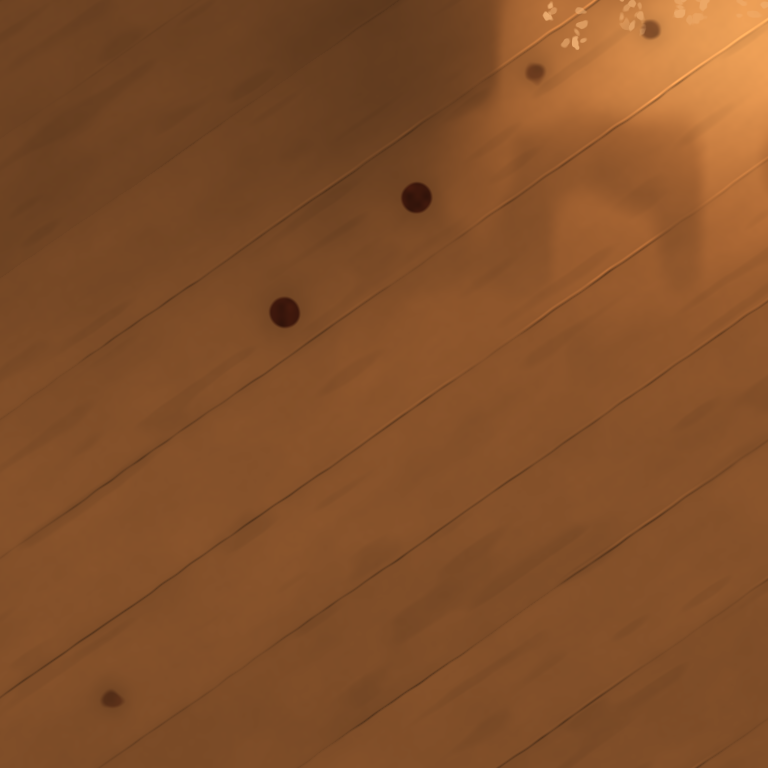
Give the GLSL for this texture, as a WebGL 2 fragment shader.

```glsl
#version 300 es
precision highp float;

uniform vec2 u_resolution;
out vec4 fragColor;

const vec3 WOOD = vec3(0.51, 0.31, 0.16);
const vec3 KNOT = vec3(0.17, 0.06, 0.03);
const vec3 PETAL = vec3(0.96, 0.72, 0.48);
const float SLOPE = 0.70;          // rise of the boards
const float BOARD_WIDTH = 0.1489;
const float SEAM_OFFSET = 0.4465;
const float SEAM_HALF = 0.0011;
const float GRAIN_DEPTH = 0.10;
const float MOTTLE_DEPTH = 0.06;
const vec2 LAMP = vec2(0.98, 0.96);
const vec2 LAMP_SPREAD = vec2(0.31, 0.22);
const int KNOTS = 5;
const int CLUSTERS = 4;
const int PETALS = 11;

float hash(vec2 p) {
    vec3 q = fract(p.xyx * vec3(0.1031, 0.1030, 0.0973));
    q += dot(q, q.yzx + 33.33);
    return fract((q.x + q.y) * q.z);
}

float noise(vec2 p) {
    vec2 cell = floor(p), f = fract(p);
    f = f * f * (3.0 - 2.0 * f);
    return mix(mix(hash(cell), hash(cell + vec2(1, 0)), f.x),
               mix(hash(cell + vec2(0, 1)), hash(cell + vec2(1, 1)), f.x), f.y);
}

float fbm(vec2 p) {
    float sum = 0.0, amp = 0.5;
    for (int i = 0; i < 4; i++) {
        sum += amp * noise(p);
        p = p * 2.03 + 17.3;
        amp *= 0.5;
    }
    return sum;
}

// Soft line of a given half width around zero
float line(float d, float halfWidth, float soft) {
    return 1.0 - smoothstep(halfWidth - soft, halfWidth + soft, abs(d));
}

// Lamp light falling from the upper right, broken by upright leaf shadows
float lampGlow(vec2 p) {
    vec2 q = (p - LAMP) / LAMP_SPREAD;
    float glow = exp(-dot(q, q));
    glow *= smoothstep(0.56, 0.7, p.x + 0.06 * (noise(p * 8.0) - 0.3));
    float edge = smoothstep(0.52, 0.68, p.x + 0.5 * (0.9 - p.y) * step(p.y, 0.9));
    glow += 0.15 * edge * smoothstep(0.3, 0.8, p.y);
    float leaves = smoothstep(0.5, 0.78, noise(p * vec2(15.0, 8.0) + 4.7));
    return glow * (1.0 - 0.6 * leaves * smoothstep(0.05, 0.3, length(p - LAMP)));
}

// Overall dimming toward the upper left and the bottom
float roomShade(vec2 p) {
    float shade = 1.03 - 0.17 * smoothstep(0.28, 0.75, p.y - 0.35 * p.x);
    shade -= 0.05 * smoothstep(0.3, 0.0, p.y);
    vec2 q = (p - vec2(0.5, 0.93)) / vec2(0.15, 0.2);
    return shade - 0.12 * exp(-dot(q, q));
}

// Pale petals in ragged clusters along the top edge
float petals(vec2 p, float soft) {
    float cover = 0.0;
    for (int c = 0; c < CLUSTERS; c++) {
        vec2 centre = vec2(0.735 + 0.08 * float(c), 0.968 + 0.012 * float(c));
        for (int i = 0; i < PETALS; i++) {
            vec2 id = vec2(float(i) + 3.0, float(c) * 11.0 + 5.0);
            vec2 jitter = vec2(hash(id), hash(id + 41.0)) - 0.5;
            vec2 d = p - centre - jitter * vec2(0.05, 0.05);
            float a = 6.283 * hash(id + 83.0);
            d = mat2(cos(a), sin(a), -sin(a), cos(a)) * d * vec2(1.0, 1.7);
            float r = mix(0.004, 0.009, hash(id + 19.0));
            r *= 0.6 + 0.8 * noise(p * 190.0);
            float strength = mix(0.35, 0.9, hash(id + 7.0)) * (1.0 - 0.15 * float(c));
            cover = max(cover, strength * (1.0 - smoothstep(r - soft, r + soft, length(d))));
        }
    }
    return cover;
}

void main() {
    vec2 p = gl_FragCoord.xy / u_resolution.y;
    float pixel = 1.0 / u_resolution.y;
    float soft = max(0.0016, pixel);

    // Board frame: along the planks and across them
    float along = dot(p, normalize(vec2(1.0, SLOPE)));
    float across = dot(vec2(p.x, 1.0 - p.y), normalize(vec2(SLOPE, 1.0)));
    across += 0.003 * (noise(vec2(along * 7.0, 2.0)) - 0.5);
    across += 0.0014 * (noise(vec2(along * 45.0, 6.0)) - 0.5);
    float row = (across - SEAM_OFFSET) / BOARD_WIDTH;
    float board = floor(row), seam = floor(row + 0.5);
    float seamDist = (row - seam) * BOARD_WIDTH;

    // Grain, mottling and board tone
    float warp = 0.04 * noise(vec2(along * 5.0, across * 8.0));
    float grain = fbm(vec2(along * 5.0, (across + warp) * 19.0) + board * 13.7) - 0.47;
    float mottle = fbm(p * 16.0 + 5.0) - 0.47;
    float tone = 1.0 + GRAIN_DEPTH * grain + MOTTLE_DEPTH * mottle;
    tone += 0.012 * (noise(p * 120.0) - 0.5);
    tone += 0.04 * (hash(vec2(board + 20.0, 3.0)) - 0.5);
    float streak = smoothstep(0.7, 0.9, noise(vec2(along * 9.0, across * 50.0) + 8.0));
    tone -= 0.05 * streak;

    // Light
    float glow = lampGlow(p);
    vec3 light = vec3(0.41, 0.21 + 0.08 * glow, 0.08 + 0.08 * glow) * glow;
    vec3 color = (WOOD * roomShade(p) + light) * tone;

    // Seams: broken dark groove that fades upward, with a lit upper lip
    float patchy = smoothstep(0.3, 0.7, noise(vec2(along * 6.0, seam * 5.3 + 40.0)));
    float breaks = mix(0.45, 1.0, noise(vec2(along * 55.0, seam * 3.1 + 7.0)));
    float presence = mix(0.2, 1.0, smoothstep(-1.5, 0.7, seam)) * breaks;
    color *= 1.0 - mix(0.07, 0.33, patchy) * presence * line(seamDist, SEAM_HALF, soft);
    color *= 1.0 - 0.05 * presence * exp(-abs(seamDist) / 0.006);
    float lip = line(seamDist + 0.0033, SEAM_HALF, soft) * smoothstep(0.45, 0.95, along);
    color *= 1.0 + lip * presence * (0.24 * patchy * hash(vec2(seam + 31.0, 9.0)) + 0.2 * glow);

    // Knots along a rising arc, darkest in the middle
    for (int i = 0; i < KNOTS; i++) {
        float t = float(i) / float(KNOTS - 1);
        float bend = 2.0 + 4.0 * max(0.5 - t, 0.0);
        vec2 centre = vec2(0.146 + 0.70 * pow(t, 0.82), 0.96 - 0.87 * pow(1.0 - t, bend));
        float dark = 1.0 - smoothstep(0.6, 1.2, abs(float(i) - 1.5));
        float radius = mix(0.012, 0.0195, dark);
        vec2 d = p - centre;
        float dist = length(d) + mix(0.009, 0.001, dark) * (noise(p * 70.0) - 0.5);
        float blur = mix(0.004, 0.0025, dark);
        float core = 1.0 - smoothstep(radius - blur, radius + blur, dist);
        color *= 1.0 - 0.12 * exp(-dot(d, d) / (radius * radius * 3.5));
        vec3 knotColor = KNOT * (1.0 + 0.5 * noise(p * 90.0));
        color = mix(color, knotColor, core * mix(0.45, 0.93, dark));
    }

    color = mix(color, PETAL, petals(p, max(0.0022, pixel)));
    fragColor = vec4(color, 1.0);
}
```
